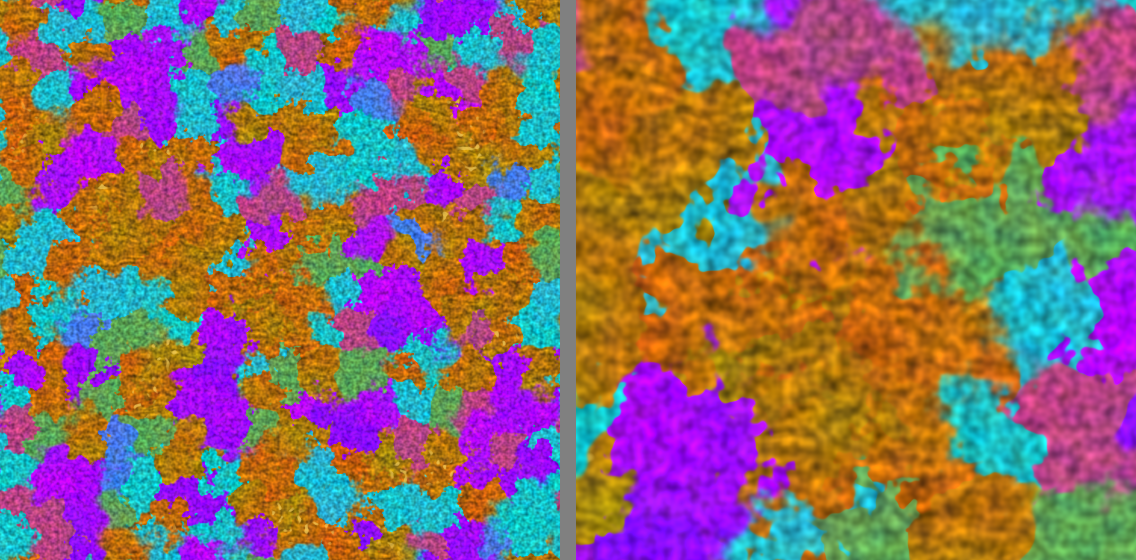
Left, the full canvas; right, a detail of the centre.
Write a WebGL 1 fragment shader that draws this texture.

```glsl
precision highp float;
// Abstract painted patches: a wrapping, jittered cell pattern whose borders are
// warped and frayed by periodic gradient noise. Cells take palette paints, blend
// where the brush is soft, and carry canvas grain, strokes and small glints.

uniform vec2 u_resolution;

const vec3 OCHRE  = vec3(0.70, 0.43, 0.05);
const vec3 CYAN   = vec3(0.10, 0.73, 0.78);
const vec3 VIOLET = vec3(0.62, 0.04, 0.99);
const vec3 ROSE   = vec3(0.71, 0.26, 0.51);
const vec3 GREEN  = vec3(0.36, 0.63, 0.33);
const vec3 BLUE   = vec3(0.27, 0.47, 0.89);
const vec3 GLINT  = vec3(0.95, 0.80, 0.35);

const float OCHRE_SHARE = 0.385;
const float CELLS = 16.0;         // patches across the canvas
const float JITTER = 0.85;        // scatter of patch centres
const float SIZE_SPREAD = 0.26;   // difference between large and small patches
const float WARP = 0.50;          // bending of outlines, in cells
const float FRAY = 0.32;          // raggedness of outlines, in cells
const float SOFT_EDGE = 9.0;      // blend steepness of dry brush borders
const float CRISP_EDGE = 50.0;    // blend steepness of clean borders
const float GRAIN = 0.36;         // strength of the canvas grain
const float STROKES = 0.42;       // strength of strokes in the ochre
const float TAU = 6.28318;

vec2 hash2(vec2 p) {
  vec3 q = fract(p.xyx * vec3(0.1031, 0.1030, 0.0973));
  q += dot(q, q.yzx + 33.33);
  return fract((q.xx + q.yz) * q.zy);
}

// Wraps whole cell numbers; the half keeps rounding away from the border.
vec2 wrap(vec2 cell, vec2 period) {
  return cell - period * floor((cell + 0.5) / period);
}

float cornerSlope(vec2 cell, vec2 offset, vec2 period) {
  float angle = TAU * hash2(wrap(cell, period) + period.yx).x;
  return dot(vec2(cos(angle), sin(angle)), offset);
}

// Gradient noise over the unit square, repeating at its edges.
float noise(vec2 uv, vec2 period) {
  vec2 p = uv * period;
  vec2 i = floor(p);
  vec2 f = p - i;
  vec2 s = f * f * f * (f * (f * 6.0 - 15.0) + 10.0);
  vec2 e = vec2(1.0, 0.0);
  float low = mix(cornerSlope(i, f, period), cornerSlope(i + e.xy, f - e.xy, period), s.x);
  float high = mix(cornerSlope(i + e.yx, f - e.yx, period),
                   cornerSlope(i + 1.0, f - 1.0, period), s.x);
  return mix(low, high, s.y);
}

float frayNoise(vec2 uv, float period) {
  return noise(uv, vec2(period)) + 0.7 * noise(uv, vec2(period * 2.0))
       + 0.6 * noise(uv, vec2(period * 4.0));
}

// Chooses a paint by its share of the patches and shifts its hue a little.
vec3 paint(float pick, float hue) {
  if (pick < OCHRE_SHARE) return OCHRE + hue * vec3(0.10, -0.09, 0.0);
  if (pick < 0.600) return CYAN + hue * vec3(0.08, -0.06, 0.05);
  if (pick < 0.815) return VIOLET + hue * vec3(0.16, 0.0, -0.02);
  if (pick < 0.905) return ROSE;
  if (pick < 0.965) return GREEN;
  return BLUE;
}

void main() {
  // One whole tile in from the origin, so that cell numbers stay positive
  vec2 uv = 1.0 + gl_FragCoord.xy / u_resolution;

  // Bent coordinates and two fray fields, mixed differently for each patch
  vec2 bend = vec2(noise(uv, vec2(22.0)), noise(uv, vec2(23.0)))
            + 0.5 * vec2(noise(uv, vec2(46.0)), noise(uv, vec2(47.0)));
  vec2 p = uv * CELLS + WARP * bend;
  vec2 fray = FRAY * vec2(frayNoise(uv, 38.0), frayNoise(uv, 41.0));
  float crispness = smoothstep(-0.30, 0.18, noise(uv, vec2(13.0)));
  float steepness = mix(SOFT_EDGE, CRISP_EDGE, crispness);

  // Blend of the surrounding patches, weighted towards the nearest
  vec2 home = floor(p);
  vec4 blend = vec4(0.0);
  float total = 0.0;
  for (int y = -1; y <= 1; y++) {
    for (int x = -1; x <= 1; x++) {
      vec2 cell = home + vec2(float(x), float(y));
      vec2 id = wrap(cell, vec2(CELLS));
      vec2 place = hash2(id + 3.0);
      vec2 traits = hash2(id + 71.0);
      float angle = TAU * traits.y;
      // A stepped offset keeps equal paints from clumping
      float pick = fract(0.8 * traits.x + (5.0 * id.x + 7.0 * id.y) / CELLS);
      float reach = length(cell + 0.5 + JITTER * (place - 0.5) - p)
                  + dot(fray, vec2(cos(angle), sin(angle)))
                  + SIZE_SPREAD * (traits.y - 0.5);
      float weight = exp(-steepness * (reach - 0.5));
      blend += weight * vec4(paint(pick, place.x - 0.5), step(pick, OCHRE_SHARE));
      total += weight;
    }
  }
  blend /= total;
  vec3 color = blend.rgb;
  float ochre = blend.a;

  // Slow hue drift, canvas grain and slanting strokes
  color += noise(uv, vec2(18.0)) * mix(vec3(0.10, -0.05, 0.0), vec3(0.08, -0.10, 0.0), ochre);
  float grain = noise(uv, vec2(110.0)) + 0.9 * noise(uv, vec2(190.0));
  float strokes = noise(uv + 0.012 * bend, vec2(44.0, 130.0));
  color *= 1.0 + GRAIN * grain + STROKES * ochre * strokes;
  color += noise(uv, vec2(75.0)) * vec3(0.10, 0.07, -0.06);

  // Sparse glints on the thick ochre
  float thick = smoothstep(0.18, 0.40, noise(uv, vec2(9.0)));
  float glint = thick * ochre * smoothstep(0.20, 0.45, noise(uv, vec2(85.0)));
  gl_FragColor = vec4(clamp(mix(color, GLINT, 0.75 * glint), 0.0, 1.0), 1.0);
}
```
